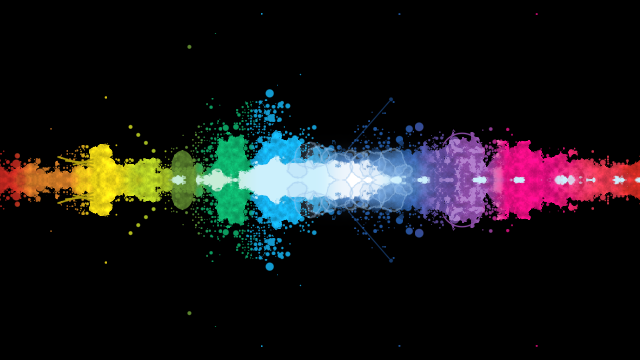
Give the GLSL for this background, as a WebGL 1 fragment shader.

```glsl
precision highp float;
uniform vec2 u_resolution;

// Lengths are fractions of the canvas width
const float ASPECT = 0.5625;
const float EDGE_ROUGHNESS = 0.055;
const float CORE_ROUGHNESS = 0.035;
const float BASE_HEIGHT = 0.022;
const float DROP_CELL = 0.018;

const vec3 RED = vec3(0.74, 0.15, 0.12);
const vec3 ORANGE = vec3(0.82, 0.48, 0.15);
const vec3 YELLOW = vec3(0.93, 0.84, 0.08);
const vec3 LIME = vec3(0.70, 0.80, 0.14);
const vec3 OLIVE = vec3(0.40, 0.58, 0.20);
const vec3 GREEN = vec3(0.05, 0.67, 0.41);
const vec3 CYAN = vec3(0.08, 0.67, 0.90);
const vec3 BLUE = vec3(0.13, 0.36, 0.67);
const vec3 VIOLET = vec3(0.37, 0.29, 0.62);
const vec3 PURPLE = vec3(0.55, 0.30, 0.66);
const vec3 MAGENTA = vec3(0.88, 0.05, 0.49);
const vec3 CORAL = vec3(0.89, 0.22, 0.30);
const vec3 MINT = vec3(0.78, 0.93, 0.84);
const vec3 ICE = vec3(0.80, 0.94, 0.99);
const vec3 HAZE = vec3(0.60, 0.76, 0.92);

float hash(vec2 p) {
  p = fract(p * vec2(123.34, 456.21));
  p += dot(p, p + 45.32);
  return fract(p.x * p.y);
}

float noise(vec2 p) {
  vec2 i = floor(p), f = fract(p);
  f *= f * (3.0 - 2.0 * f);
  return mix(mix(hash(i), hash(i + vec2(1, 0)), f.x),
             mix(hash(i + vec2(0, 1)), hash(i + vec2(1, 1)), f.x), f.y);
}

float fbm(vec2 p) {
  float sum = 0.0, amp = 0.5;
  for (int i = 0; i < 4; i++) {
    sum += amp * noise(p);
    p = p * 2.03 + 17.3;
    amp *= 0.55;
  }
  return sum;
}

// Flat-topped bump
float lobe(float x, float centre, float width) {
  x = (x - centre) / width;
  x *= x;
  return exp(-x * x);
}

float segment(vec2 p, vec2 a, vec2 b) {
  vec2 d = b - a;
  return length(p - a - d * clamp(dot(p - a, d) / dot(d, d), 0.0, 1.0));
}

// Half height of the paint band
float outline(float x) {
  float h = max(BASE_HEIGHT, 0.045 * lobe(x, 0.158, 0.026));
  h = max(h, 0.034 * lobe(x, 0.228, 0.020));
  h = max(h, 0.066 * lobe(x, 0.363, 0.028));
  h = max(h, 0.066 * lobe(x, 0.437, 0.042));
  h = max(h, 0.044 * lobe(x, 0.510, 0.050));
  h = max(h, 0.050 * lobe(x, 0.612, 0.045));
  h = max(h, 0.046 * lobe(x, 0.670, 0.040));
  h = max(h, 0.064 * lobe(x, 0.725, 0.036));
  h = max(h, 0.052 * lobe(x, 0.805, 0.048));
  return max(h, 0.036 * lobe(x, 0.880, 0.040));
}

// Half height of the pale centre
float coreHeight(float x) {
  float h = max(0.034 * lobe(x, 0.465, 0.085), 0.022 * lobe(x, 0.560, 0.050));
  h = max(h, 0.012 * lobe(x, 0.328, 0.026));
  return max(h, 0.011 * max(lobe(x, 0.278, 0.016), lobe(x, 0.385, 0.030))) - 0.003;
}

vec3 paint(float x) {
  vec3 c = mix(RED, ORANGE, smoothstep(0.015, 0.065, x));
  c = mix(c, YELLOW, smoothstep(0.10, 0.15, x));
  c = mix(c, LIME, smoothstep(0.18, 0.23, x));
  c = mix(c, OLIVE, smoothstep(0.25, 0.28, x));
  c = mix(c, GREEN, smoothstep(0.30, 0.33, x));
  c = mix(c, CYAN, smoothstep(0.388, 0.402, x));
  c = mix(c, BLUE, smoothstep(0.48, 0.55, x));
  c = mix(c, VIOLET, smoothstep(0.63, 0.69, x));
  c = mix(c, PURPLE, smoothstep(0.69, 0.73, x));
  c = mix(c, MAGENTA, smoothstep(0.75, 0.80, x));
  c = mix(c, CORAL, smoothstep(0.86, 0.95, x));
  return mix(c, RED * 1.08, smoothstep(0.96, 1.0, x));
}

// Chance of a droplet at p
float spray(vec2 p) {
  float reach = 0.007 + 0.016 * lobe(p.x, 0.42, 0.11) + 0.014 * lobe(p.x, 0.64, 0.05);
  float cluster = lobe(p.x, 0.440, 0.026) * lobe(p.y, 0.102, 0.021);
  return 0.45 * exp(-max(p.y - outline(p.x), 0.0) / reach) + 0.6 * cluster;
}

float drops(vec2 p, float size, float px) {
  vec2 cell = floor(p / size);
  float r = 0.10 + 0.34 * hash(cell + 3.7);
  vec2 shift = (vec2(hash(cell + 9.1), hash(cell + 21.4)) - 0.5) * (1.0 - 2.0 * r);
  float d = (length(fract(p / size) - 0.5 - shift) - r) * size;
  return step(hash(cell + 31.9), spray((cell + 0.5) * size)) * smoothstep(px, -px, d);
}

void main() {
  vec2 uv = gl_FragCoord.xy / u_resolution;
  vec2 p = vec2(uv.x, abs(uv.y - 0.5) * ASPECT);
  float px = 0.8 / u_resolution.x;
  float rough = fbm(p * 65.0) - 0.46;
  float grain = fbm(p * 130.0 + 40.0);

  // Ragged band and spray
  float body = smoothstep(-2.0 * px, 2.0 * px, outline(p.x) - p.y + EDGE_ROUGHNESS * rough);
  float spots = 0.0, size = DROP_CELL;
  for (int i = 0; i < 4; i++) {
    spots = max(spots, drops(p + float(i) * vec2(0.013, 0.0), size, px));
    size *= 0.62;
  }
  for (int i = 0; i < 4; i++) {
    vec2 dotAt = vec2(0.204, 0.083) + float(i) * vec2(0.012, -0.0125);
    spots = max(spots, smoothstep(px, -px, length(p - dotAt) - 0.003));
  }
  vec3 ink = paint(p.x + 0.035 * rough);
  vec3 color = ink * max(body * (0.72 + 0.58 * grain), spots * 0.9);
  float depth = smoothstep(0.018, 0.055, p.y) * lobe(p.x, 0.57, 0.07);
  color *= 1.0 - 0.6 * depth * body;

  // Olive ovals and yellow spikes
  float oval = length((p - vec2(0.285, 0.022)) / vec2(0.017, 0.024)) - 1.0;
  color = mix(color, OLIVE * (0.7 + 0.5 * grain), 0.8 * smoothstep(0.05, -0.05, oval));
  for (int i = 0; i < 3; i++) {
    float k = float(i);
    float spike = segment(p, vec2(0.145, 0.020 + 0.006 * k), vec2(0.091 + 0.012 * k, 0.036 - 0.006 * k));
    color = mix(color, YELLOW * 0.75, smoothstep(px, -px, spike - 0.0013));
  }

  // Soft light and pale centre
  float light = exp(-p.y * p.y / 0.0009) * lobe(p.x, 0.57, 0.095);
  color = mix(color, HAZE, light * (0.45 + 0.5 * grain));
  float core = coreHeight(p.x) - p.y + CORE_ROUGHNESS * rough;
  vec3 coreColor = mix(MINT, ICE, smoothstep(0.35, 0.41, p.x));
  coreColor = mix(coreColor, vec3(1.0), lobe(p.x, 0.56, 0.045));
  color = mix(color, coreColor, smoothstep(-0.003, 0.003, core) * step(0.25, p.x));

  // Translucent bubbles
  for (int i = 0; i < 11; i++) {
    float k = float(i);
    vec2 centre = vec2(0.465 + 0.0165 * k, 0.012 + 0.028 * hash(vec2(k, 2.3)));
    float r = 0.009 + 0.016 * hash(vec2(k, 7.9));
    float d = length(p - centre) - r + 0.012 * rough;
    color = mix(color, HAZE, 0.16 * smoothstep(px, -px, d) + 0.4 * smoothstep(2.0 * px, 0.0, abs(d)));
  }

  // Mottled violet and pink
  float mottling = smoothstep(0.50, 0.62, grain) * body;
  color = mix(color, vec3(0.76, 0.62, 0.86), 0.6 * mottling * lobe(p.x, 0.72, 0.045));
  float pink = lobe(p.x, 0.777, 0.009) + lobe(p.x, 0.895, 0.035) * exp(-p.y / 0.012);
  color = mix(color, vec3(0.95, 0.60, 0.75), 0.5 * pink * body * smoothstep(0.35, 0.6, grain));

  // Blue streak and violet arc
  float streak = segment(p, vec2(0.545, 0.050), vec2(0.612, 0.127)) - 0.0008;
  streak = min(streak, length(p - vec2(0.611, 0.126)) - 0.003);
  color = mix(color, BLUE * 0.75, 0.8 * smoothstep(px, -px, streak));
  float arc = abs(length(p - vec2(0.722, 0.040)) - 0.033) - 0.001;
  color = mix(color, PURPLE, smoothstep(px, -px, arc) * smoothstep(0.050, 0.058, p.y));

  gl_FragColor = vec4(clamp(color, 0.0, 1.0), 1.0);
}
```
